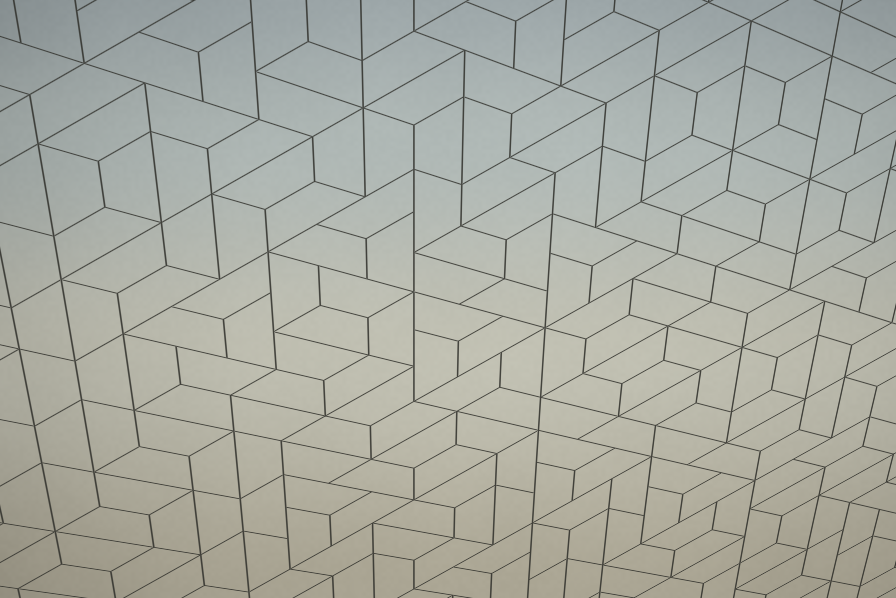
Write a WebGL 1 fragment shader that draws this pattern.

```glsl
precision highp float;
uniform vec2 u_resolution;

float hash(vec2 p) {
  return fract(sin(dot(p, vec2(127.1, 311.7))) * 43758.5453);
}

float noise(vec2 p) {
  vec2 i = floor(p), f = fract(p);
  f = f * f * (3.0 - 2.0 * f);
  return mix(mix(hash(i), hash(i + vec2(1.0, 0.0)), f.x),
             mix(hash(i + vec2(0.0, 1.0)), hash(i + 1.0), f.x), f.y);
}

// Lattice steps: x runs down to the right, y runs straight up
vec2 toPlane(vec2 q) {
  return vec2(0.077 * q.x, 0.0645 * q.y - 0.0211 * q.x);
}

vec2 toLattice(vec2 p) {
  float a = p.x / 0.077;
  return vec2(a, (p.y + 0.0211 * a) / 0.0645);
}

// Turn by one sixth inside the triangular lattice
vec2 turnSixth(vec2 v) {
  return vec2(v.x - v.y, v.x);
}

// Coverage of a joint between lattice points a and b; upright joints are wider
float joint(vec2 q, vec2 a, vec2 b, float scale, float pixel) {
  vec2 pa = toPlane(q - a), ba = toPlane(b - a);
  float t = clamp(dot(pa, ba) / dot(ba, ba), 0.0, 1.0);
  float dist = length(pa - ba * t) * scale;
  float halfWidth = abs(b.x - a.x) < 0.5 ? 0.0013 : 0.0008;
  return 1.0 - smoothstep(halfWidth - 0.7 * pixel, halfWidth + 0.7 * pixel, dist);
}

// Handedness of a triangle; the two orientations lean opposite ways
bool leftHanded(vec2 center) {
  return hash(center) > (mod(center.x, 3.0) > 1.5 ? 0.3 : 0.7);
}

// Triangles of side 3, each cut into three trapezoids around its centre
float joints(vec2 q, float scale, float pixel) {
  vec2 origin = 3.0 * floor(q / 3.0), f = q - origin;
  bool lower = f.x > f.y;
  vec2 center = origin + (lower ? vec2(2.0, 1.0) : vec2(1.0, 2.0));
  bool left = leftHanded(center);
  vec2 corner = origin;
  vec2 side = lower ? vec2(1.0, 0.0) : vec2(1.0, 1.0);
  float cover = 0.0;
  for (int i = 0; i < 3; i++) {
    vec2 next = corner + 3.0 * side;
    vec2 split = corner + (left ? 1.0 : 2.0) * side;
    vec2 middle = corner + (left ? 2.0 : 1.0) * side;
    cover = max(cover, joint(q, center, split, scale, pixel));
    cover = max(cover, joint(q, split, 2.0 * split - middle, scale, pixel));

    // Two trapezoids sharing a long base form a hexagon: turn its diagonal
    vec2 arm = middle - split;
    if (leftHanded(corner + next - center) != left) {
      float pick = hash(corner + next + 0.37);
      if (pick > 0.25) arm = turnSixth(arm);
      if (pick > 0.62) arm = turnSixth(arm);
    }
    cover = max(cover, joint(q, middle - arm, middle + arm, scale, pixel));
    corner = next;
    side = turnSixth(turnSixth(side));
  }
  return cover;
}

void main() {
  vec2 uv = gl_FragCoord.xy / u_resolution;
  float pixel = 1.0 / u_resolution.y;
  vec2 p = (gl_FragCoord.xy - 0.5 * u_resolution) * pixel;

  // Perspective of the tilted wall
  vec2 view = p + vec2(0.057, -0.012);
  float depth = 1.0 + 0.29 * view.y - 0.15 * view.x;
  vec2 q = toLattice(view / depth);

  // Warm below, cool above, darker towards the corners
  vec3 wall = mix(vec3(0.67, 0.65, 0.58), vec3(0.735, 0.733, 0.68), smoothstep(0.0, 0.42, uv.y));
  wall = mix(wall, vec3(0.675, 0.71, 0.70), smoothstep(0.4, 0.78, uv.y));
  wall = mix(wall, vec3(0.61, 0.65, 0.66), smoothstep(0.75, 1.05, uv.y));
  vec2 fromCenter = p - vec2(0.08, 0.0);
  wall *= 1.03 - 0.19 * pow(dot(fromCenter, fromCenter), 1.3);
  wall += 0.012 * (noise(p * 9.0) - 0.5) + 0.012 * (noise(p * 150.0) - 0.5);

  float cover = joints(q, depth, pixel);
  gl_FragColor = vec4(mix(wall, vec3(0.19, 0.19, 0.17), 0.88 * cover), 1.0);
}
```
